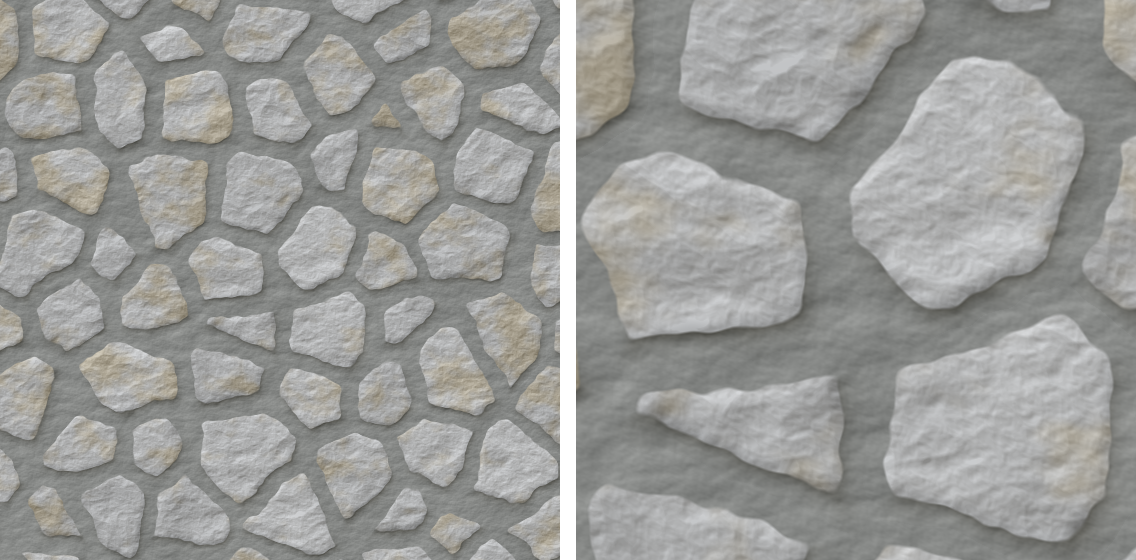
Left, the full canvas; right, a detail of the centre.
This texture is drawn by a WebGL 2 fragment shader. Its source:

```glsl
#version 300 es
precision highp float;
// Rubble wall: pale rough stones set in wide beds of grey mortar.
// A weighted Voronoi layout gives each stone its straight sides; gradient
// noise roughens the outlines and is lit from the upper left as relief.

uniform vec2 u_resolution;
out vec4 fragColor;

const vec2 GRID = vec2(6.7, 8.2);            // stones across and up the canvas
const vec2 LIGHT = normalize(vec2(-0.45, 0.9));

struct Stone {
  float depth;   // distance inside the outline, negative in mortar
  vec2 outward;  // direction of the nearest side
  vec2 id;
};

vec2 hash2(vec2 p) {
  vec3 q = fract(p.xyx * vec3(0.1031, 0.1030, 0.0973));
  q += dot(q, q.yzx + 33.33);
  return fract((q.xx + q.yz) * q.zy);
}

vec2 gradient(vec2 cell) {
  float angle = 6.2832 * hash2(cell).x;
  return vec2(cos(angle), sin(angle));
}

float noise(vec2 p) {
  vec2 i = floor(p), f = p - i;
  vec2 u = f * f * f * (f * (f * 6.0 - 15.0) + 10.0);
  vec2 e = vec2(1.0, 0.0);
  float low = mix(dot(gradient(i), f), dot(gradient(i + e.xy), f - e.xy), u.x);
  float high = mix(dot(gradient(i + e.yx), f - e.yx), dot(gradient(i + 1.0), f - 1.0), u.x);
  return mix(low, high, u.y);
}

// Height whose octaves all have equal slope; ridge folds it into crags.
float relief(vec2 p, float freq, float ridge) {
  float height = 0.0;
  mat2 turn = mat2(0.96, 0.28, -0.28, 0.96);
  for (int i = 0; i < 5; i++) {
    float n = noise(p * freq + float(i) * 17.3);
    height += mix(n, 0.8 - abs(n), ridge) / freq;
    p = turn * p;
    freq *= 2.0;
  }
  return height;
}

// Positive where the surface faces the light.
float litSlope(vec2 p, float freq, float ridge) {
  float reach = 0.0028;
  return (relief(p, freq, ridge) - relief(p + LIGHT * reach, freq, ridge)) / reach;
}

// Centre in xy, size weight in z.
vec3 seed(vec2 cell) {
  vec2 jitter = 0.68 * (hash2(cell + 40.0) - 0.5);
  jitter.x += 0.5 * mod(cell.y, 2.0);
  return vec3((cell + 0.5 + jitter) / GRID, 0.0065 * hash2(cell + 71.0).x);
}

float power(vec2 p, vec3 s) {
  vec2 d = p - s.xy;
  return dot(d, d) - s.z;
}

Stone findStone(vec2 p) {
  vec2 base = floor(p * GRID), id = base;
  float best = 1e5;
  for (int y = -2; y <= 2; y++)
    for (int x = -2; x <= 2; x++) {
      vec2 cell = base + vec2(x, y);
      float d = power(p, seed(cell));
      if (d < best) { best = d; id = cell; }
    }

  // Start with one random chop, then blend in the sides shared with neighbours.
  vec3 own = seed(id);
  vec2 chop = gradient(id + 9.0), chance = hash2(id + 23.0);
  float blend = 0.0035;
  float sum = exp(-(mix(0.055, 0.1, chance.x) - dot(p - own.xy, chop)) / blend);
  vec2 outward = chop * sum;
  for (int y = -2; y <= 2; y++)
    for (int x = -2; x <= 2; x++) {
      if (x == 0 && y == 0) continue;
      vec3 other = seed(id + vec2(x, y));
      vec2 across = other.xy - own.xy;
      float gap = length(across);
      float w = exp(-(power(p, other) - best) / (2.0 * gap * blend));
      sum += w;
      outward += across / gap * w;
    }
  float inset = mix(0.011, 0.019, chance.y);
  return Stone(-blend * log(max(sum, 1e-30)) - inset, outward / max(sum, 1e-30), id);
}

vec3 mortarColor(vec2 p, Stone s) {
  float tone = 0.03 * noise(p * 6.0) + 0.03 * noise(p * vec2(24.0, 45.0));
  tone += 0.024 * litSlope(p * vec2(0.8, 1.2), 30.0, 0.2);
  float shade = max(0.12 - dot(s.outward, LIGHT), 0.0);
  float shadow = 0.2 * shade * exp(min(s.depth, 0.0) / 0.0055);
  return vec3(0.525, 0.533, 0.525) + tone - shadow * vec3(0.95, 1.0, 1.08);
}

vec3 stoneColor(vec2 p, Stone s) {
  vec2 chance = hash2(s.id + 5.0);
  vec2 q = p * vec2(0.9, 1.15) + chance * 7.0;
  float patches = noise(q * 11.0) + 0.5 * noise(q * 27.0) + 0.3 * noise(q * 70.0);
  float warmth = smoothstep(-0.15, 0.6, patches + 0.6 * (chance.x - 0.5));
  vec3 color = mix(vec3(0.672, 0.676, 0.678), vec3(0.635, 0.595, 0.505), 0.75 * warmth);
  color += 0.05 * (chance.y - 0.5) + 0.04 * noise(q * 19.0);

  // Craggy face, cool in the light and warm in the hollows.
  float slope = clamp(litSlope(q, 15.0, 0.65), -3.0, 2.2);
  color += 0.05 * slope * vec3(0.97, 1.0, 1.05);
  float rim = 1.0 - smoothstep(0.0, 0.011, s.depth);
  return color + rim * (0.1 * dot(s.outward, LIGHT) - 0.025);
}

void main() {
  float size = min(u_resolution.x, u_resolution.y);
  vec2 p = gl_FragCoord.xy / size;

  // Chipped outlines
  vec2 warp = 0.011 * vec2(noise(p * 17.0), noise(p * 17.0 + 31.0));
  warp += 0.004 * vec2(noise(p * 60.0 + 7.0), noise(p * 60.0 + 53.0));
  Stone s = findStone(p + warp);

  float edge = max(0.0012, 0.75 / size);
  vec3 color = mix(mortarColor(p, s), stoneColor(p, s), smoothstep(-edge, edge, s.depth));
  fragColor = vec4(clamp(color, 0.0, 1.0), 1.0);
}
```
